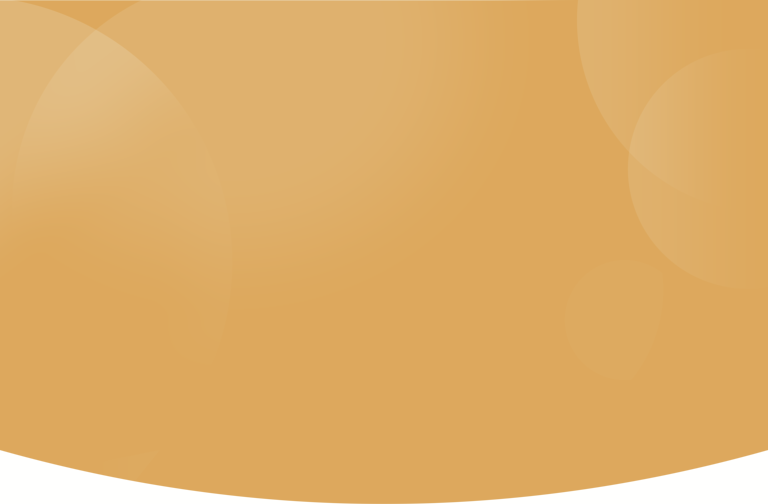
Give the GLSL for this background, as a Shadertoy shader.

```glsl
#define ASPECT 1.524
#define AMBER vec3(0.866, 0.660, 0.365)
#define VEIL vec3(0.950, 0.980, 0.960)
#define PAPER vec3(1.0, 1.0, 0.995)
#define SAG 0.107
#define GLOW_ALPHA 0.11
#define LEFT_ALPHA 0.17
#define RIGHT_ALPHA 0.12
#define FAINT_ALPHA 0.022

// Antialiased coverage of the region where d is negative
float cover(float d, float px) {
    return 1.0 - smoothstep(-px, px, d);
}

float disc(vec2 p, vec2 center, float radius, float px) {
    return cover(length(p - center) - radius, px);
}

float fade(float from, float to, float x) {
    return 1.0 - smoothstep(from, to, x);
}

void mainImage(out vec4 fragColor, in vec2 fragCoord) {
    vec2 p = fragCoord / iResolution.xy * vec2(ASPECT, 1.0);
    float px = 0.8 / iResolution.y;
    vec3 color = AMBER;

    // Broad glow with a round left rim, open toward the right
    vec2 rim = p - vec2(0.484, 0.587);
    rim.x = min(rim.x, 0.0);
    float glow = fade(0.48, 1.05, length((p - vec2(0.456, 0.92)) / vec2(0.595, 0.535)));
    color = mix(color, VEIL, GLOW_ALPHA * glow * cover(length(rim) - 0.460, px));

    // Left disc, bright toward the upper corner, with a faint lower rim
    float leftDisc = disc(p, vec2(-0.067, 0.480), 0.528, px);
    float diagonal = dot(vec2(p.x, 1.0 - p.y), vec2(0.6, 0.8));
    float lowerRim = smoothstep(0.30, 0.46, p.x) * smoothstep(0.25, 0.36, p.y);
    float leftAlpha = LEFT_ALPHA * fade(0.20, 0.46, diagonal) + FAINT_ALPHA * lowerRim;
    color = mix(color, VEIL, leftDisc * leftAlpha);

    // Two right discs, fading from their left rims
    float upperDisc = disc(p, vec2(1.528, 0.960), 0.383, px) * fade(1.13, 1.46, p.x);
    float lowerDisc = disc(p, vec2(1.484, 0.665), 0.238, px) * fade(1.22, 1.56, p.x);
    color = mix(color, VEIL, RIGHT_ALPHA * upperDisc);
    color = mix(color, VEIL, RIGHT_ALPHA * 0.9 * lowerDisc);

    // Faint petal and corner wedge
    float petal = disc(p, vec2(1.240, 0.365), 0.119, px)
                * disc(p, vec2(1.032, 0.425), 0.284, px);
    vec2 tip = p - vec2(0.317, 0.107);
    float wedge = cover(tip.y - 0.2 * tip.x, px) * cover(tip.x - 0.8 * tip.y, px)
                * smoothstep(0.18, 0.30, p.x);
    color = mix(color, VEIL, FAINT_ALPHA * (petal + wedge));

    // Pale hairline along the top
    float hairline = smoothstep(0.997, 0.999, p.y) * fade(0.95, 1.15, p.x);
    color = mix(color, VEIL, 0.25 * hairline);

    // Curved lower edge
    float across = 2.0 * p.x / ASPECT - 1.0;
    float slope = 4.0 * SAG * across / ASPECT;
    float edge = (SAG * across * across - p.y) / sqrt(1.0 + slope * slope);
    color = mix(PAPER, color, cover(edge, px));

    fragColor = vec4(color, 1.0);
}
```
